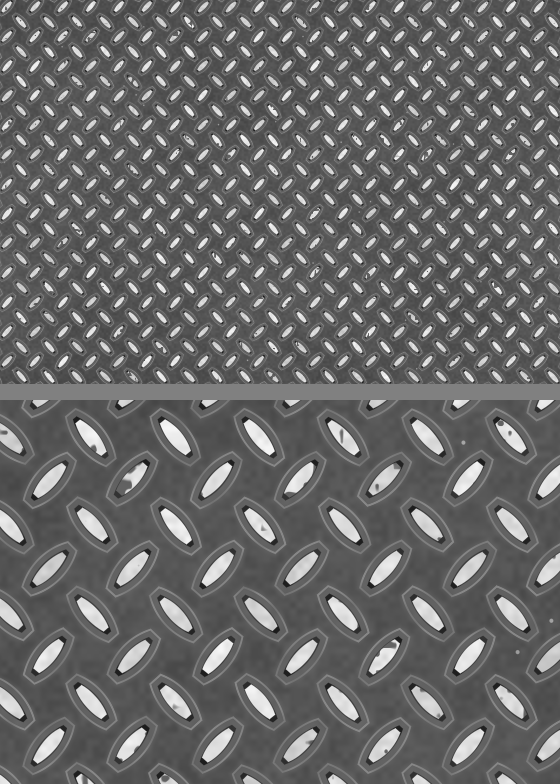
Top: the whole. Bottom: its middle third, enlarged.
Reproduce this texture procedurally as a WebGL 1 fragment shader.

```glsl
precision highp float;
// Worn steel tread plate: slanted bright lugs alternating in direction on dark grey metal.
uniform vec2 u_resolution;

const vec2 REPEATS = vec2(20.0, 13.0);       // cells across and up, two lugs each
const vec2 RISING_POS = vec2(0.25, 0.77);    // lug centres inside a cell
const vec2 FALLING_POS = vec2(0.76, 0.25);
const float SLANT = 0.83;                    // lug angle in radians
// Lengths below are in units of the cell width
const float TIP = 0.33;                      // half length of the untrimmed lens
const float HALF_LENGTH = 0.24;              // half length of the polished face
const float HALF_WIDTH = 0.084;
const float END_SHADOW = 0.055;              // length of the dark ends
const float RING_OFFSET = 0.088;
const float RING_WIDTH = 0.022;
const float JITTER = 0.025;
const float PLATE = 0.318;                   // grey levels
const float GLOW = 0.42;
const float RING = 0.57;
const float SHADOW = 0.11;
const float FACE_DULL = 0.80;
const float FACE_BRIGHT = 0.92;
const float PIT = 0.30;

float hash(vec2 p) {
  vec3 q = fract(vec3(p.xyx) * vec3(0.1031, 0.1030, 0.0973));
  q += dot(q, q.yzx + 33.33);
  return fract((q.x + q.y) * q.z);
}

// Value noise that wraps after one canvas, with the given number of cells
float noise(vec2 uv, vec2 cells, float seed) {
  vec2 p = uv * cells;
  vec2 i = floor(p);
  vec2 f = fract(p);
  f = f * f * (3.0 - 2.0 * f);
  vec2 a = mod(i, cells) + seed;
  vec2 b = mod(i + 1.0, cells) + seed;
  return mix(mix(hash(a), hash(vec2(b.x, a.y)), f.x),
             mix(hash(vec2(a.x, b.y)), hash(b), f.x), f.y);
}

float fill(float d, float soft) {
  return 1.0 - smoothstep(-soft, soft, d);
}

// Distance to the long sides of a lens lying along x
float lensSides(vec2 p) {
  float radius = (TIP * TIP + HALF_WIDTH * HALF_WIDTH) / (2.0 * HALF_WIDTH);
  return length(vec2(p.x, abs(p.y) + radius - HALF_WIDTH)) - radius;
}

// Sparse bright flecks, at most one per wrapped grid cell
float flecks(vec2 uv, float soft) {
  vec2 cells = REPEATS * 3.0;
  vec2 p = uv * cells;
  vec2 id = mod(floor(p), cells);
  vec2 centre = 0.25 + 0.5 * vec2(hash(id + 71.0), hash(id + 137.0));
  float d = length(fract(p) - centre) - 0.07;
  return fill(d, soft * 3.0) * step(0.975, hash(id + 211.0));
}

void main() {
  vec2 uv = gl_FragCoord.xy / u_resolution;
  vec2 cellShape = vec2(1.0, u_resolution.y * REPEATS.x / (u_resolution.x * REPEATS.y));
  float soft = 0.7 * REPEATS.x / u_resolution.x;

  // Plate: cloudy stains, scuffs and grain
  float clouds = noise(uv, vec2(5.0, 4.0), 11.0) * 0.6 + noise(uv, vec2(17.0, 12.0), 29.0) * 0.4;
  float scuffs = noise(uv, vec2(64.0, 44.0), 47.0);
  float grain = noise(uv, vec2(256.0, 176.0), 83.0);
  float grey = PLATE + 0.07 * (clouds - 0.5) + 0.03 * (scuffs - 0.5) + 0.05 * (grain - 0.5);
  grey += 0.3 * flecks(uv, soft);

  // Lugs: one rising and one falling lattice
  for (int k = 0; k < 2; k++) {
    float kind = float(k);
    vec2 p = uv * REPEATS - mix(RISING_POS, FALLING_POS, kind);
    vec2 id = mod(floor(p + 0.5), REPEATS) + kind * 53.0;
    float r1 = hash(id + 3.0);
    float r2 = hash(id + 19.0);
    float r3 = hash(id + 37.0);
    vec2 q = (fract(p + 0.5) - 0.5) * cellShape + JITTER * (vec2(r1, r2) - 0.5);
    q.x *= 1.0 - 2.0 * kind;
    float angle = SLANT + 0.12 * (r3 - 0.5);
    float c = cos(angle);
    float s = sin(angle);
    q = vec2(c * q.x + s * q.y, c * q.y - s * q.x);

    float sides = lensSides(q);
    float faceEnd = HALF_LENGTH + 0.025 * (r2 - 0.5);
    float face = max(sides + 0.012 * (scuffs - 0.5), abs(q.x) - faceEnd);
    float body = max(sides - 0.012, abs(q.x) - faceEnd - END_SHADOW);

    // Soft glow and pale worn ring on the plate around the lug
    float wear = 0.45 + 0.8 * noise(uv, vec2(100.0, 70.0), 101.0);
    grey = mix(grey, GLOW, 0.6 * (1.0 - smoothstep(0.04, 0.15, body)));
    float ring = fill(abs(body - RING_OFFSET + 0.012) - 0.5 * RING_WIDTH, soft * 0.9);
    grey = mix(grey, RING, min(ring * wear, 1.0) * 0.8);

    // Dark flanks and ends, heavier on one end of each lug
    float endTone = mix(0.65, 1.0, q.x > 0.0 ? r1 : 1.0 - r1);
    float endMask = smoothstep(faceEnd - 0.06, faceEnd, abs(q.x));
    grey = mix(grey, SHADOW, fill(body, soft) * mix(0.55, endTone, endMask));

    // Polished face with pits on the more worn lugs
    float tone = mix(FACE_DULL, FACE_BRIGHT, r3) + 0.10 * (grain - 0.5);
    float pits = smoothstep(0.0, 0.12, noise(uv, vec2(190.0, 130.0), 151.0) - mix(0.98, 0.68, r1 * r1));
    tone = mix(tone, PIT, 0.85 * pits);
    grey = mix(grey, tone, fill(face, soft));
  }

  gl_FragColor = vec4(vec3(clamp(grey, 0.0, 1.0)), 1.0);
}
```
